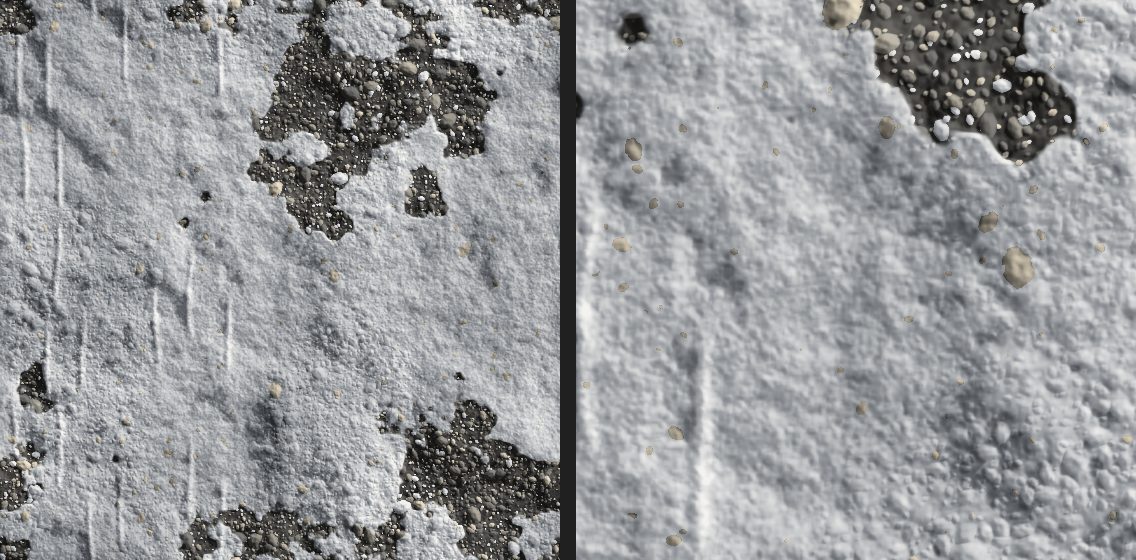
Left: the whole. Right: its middle third, enlarged.
Reproduce this texture procedurally as a WebGL 2 fragment shader.

```glsl
#version 300 es
precision highp float;
// Trodden snow with patches of gravel, lit by a low sun from the upper right.
// A wrapping height field of noise, rounded grains and wheel ridges is shaded
// by its slope toward the sun and by short cast shadows.
uniform vec2 u_resolution;
out vec4 fragColor;

const vec2 SUN = vec2(0.74, 0.67);
const float TAU = 6.28319;

struct Surface { float height; float soil; float grain; float id; };

vec3 hash3(vec2 cell, float period, float seed) {
    uvec3 v = uvec3(floor(mod(cell + 0.5, period)), seed) * 1664525u + 1013904223u;
    v.x += v.y * v.z; v.y += v.z * v.x; v.z += v.x * v.y;
    v ^= v >> 16u;
    v.x += v.y * v.z; v.y += v.z * v.x; v.z += v.x * v.y;
    return vec3(v >> 16u) / 65535.0;
}

float noise(vec2 uv, float period, float seed) {
    vec2 p = uv * period + fract(seed * vec2(0.37, 0.71));
    vec2 c = floor(p), f = p - c;
    f = f * f * f * (f * (f * 6.0 - 15.0) + 10.0);
    float a = hash3(c, period, seed).x, b = hash3(c + vec2(1, 0), period, seed).x;
    float d = hash3(c + vec2(0, 1), period, seed).x, e = hash3(c + 1.0, period, seed).x;
    return mix(mix(a, b, f.x), mix(d, e, f.x), f.y);
}

float fbm(vec2 uv, float period, int octaves, float gain, float seed) {
    float sum = 0.0, total = 0.0, weight = 1.0;
    for (int i = 0; i < octaves; i++) {
        sum += weight * noise(uv, period, seed + float(i));
        total += weight;
        weight *= gain;
        period *= 2.0;
    }
    return sum / total;
}

// Scattered, turned and faceted domes: x = height in cells, y = random id
vec2 grains(vec2 uv, float period, float fill, float seed) {
    vec2 p = uv * period, cell = floor(p), best = vec2(0.0, 0.5);
    for (int y = -1; y <= 1; y++)
    for (int x = -1; x <= 1; x++) {
        vec2 c = cell + vec2(x, y);
        vec3 r = hash3(c, period, seed);
        if (r.z > fill) continue;
        float id = fract(r.x * 17.0 + r.y * 5.0), turn = TAU * fract(r.y * 23.0);
        vec2 d = p - c - 0.15 - 0.7 * r.xy;
        d = mat2(cos(turn), sin(turn), -sin(turn), cos(turn)) * d * vec2(1.0);
        d = abs(d * vec2(0.85, 1.2));
        float dist = mix(length(d), max(d.x, 0.6 * d.x + 0.85 * d.y), 0.5);
        float radius = mix(0.2, 0.58, r.z / fill);
        float h = radius * (1.0 - smoothstep(0.25, 1.0, dist / radius));
        if (h > best.x) best = vec2(h, id);
    }
    return best;
}

// Broken vertical ridges pressed into the left half
float ridges(vec2 uv) {
    float x = uv.x * 16.0 + 0.3 * (noise(uv, 8.0, 61.0) - 0.5);
    float column = floor(x);
    float y = uv.y * 6.0 + hash3(vec2(column, 0), 16.0, 62.0).x;
    vec3 r = hash3(vec2(mod(column, 16.0), mod(floor(y), 6.0)), 16.0, 63.0);
    float w = fract(y), across = (fract(x) - 0.35 - 0.3 * r.y) / 0.085;
    float run = smoothstep(0.0, 0.15, w) * (1.0 - smoothstep(0.75, 1.0, w));
    return step(r.x, 0.45) * step(mod(column, 16.0), 7.5) * run * exp(-across * across);
}

Surface surfaceAt(vec2 uv) {
    float soil = smoothstep(0.575, 0.65, fbm(uv, 5.0, 5, 0.58, 11.0));
    float rough = smoothstep(0.3, 0.6, noise(uv, 4.0, 31.0));
    float lift = mix(mix(0.15, 0.55, rough), 0.9, soil);
    vec2 big = grains(uv, 34.0, 0.4, 41.0) / vec2(34.0, 1.0);
    vec2 mid = grains(uv, 72.0, 0.65, 42.0) / vec2(72.0, 1.0);
    vec2 small = grains(uv, 140.0, 0.7, 43.0) / vec2(140.0, 1.0);
    vec2 top = big.x > mid.x ? big : mid;
    top = top.x > small.x ? top : small;
    float height = fbm(uv, 10.0, 6, 0.52, 21.0) * 0.065 + top.x * lift;
    height += 0.007 * ridges(uv) * (1.0 - soil) - 0.008 * soil;
    return Surface(height, soil, smoothstep(0.0005, 0.002, top.x), top.y);
}

float castShadow(vec2 uv, float height) {
    float blocked = 0.0;
    for (int i = 1; i <= 3; i++) {
        float reach = 0.006 * float(i);
        blocked = max(blocked, surfaceAt(uv + SUN * reach).height - height - 0.4 * reach);
    }
    return smoothstep(0.0, 0.004, blocked);
}

void main() {
    vec2 uv = gl_FragCoord.xy / u_resolution;
    Surface s = surfaceAt(uv);
    float slope = (s.height - surfaceAt(uv + SUN * 0.002).height) / 0.002;
    float light = slope / (1.0 + 0.6 * abs(slope));
    float shadow = castShadow(uv, s.height);

    // Snow: broad dirt, a packed left half and dark track borders
    float border = (abs(fract(uv.x * 2.0 + 0.5) - 0.5)) / 0.035;
    float tone = 0.66 + 0.27 * light - 0.15 * shadow - 0.03 * sin(TAU * uv.x);
    tone += 0.22 * (fbm(uv, 6.0, 3, 0.5, 51.0) - 0.5) + 0.07 * ridges(uv);
    tone -= 0.16 * exp(-border * border) * noise(uv, 8.0, 55.0);
    tone += 0.1 * (noise(uv, 256.0, 56.0) - 0.5);
    vec3 snow = clamp(tone, 0.16, 0.95) * mix(vec3(0.93, 1.0, 1.09), vec3(1.01, 1.0, 0.985), clamp(tone, 0.0, 1.0));

    // Gravel: dark earth under grey and tan stones
    vec3 earth = vec3(0.25, 0.245, 0.235) * (0.7 + 0.6 * noise(uv, 200.0, 57.0));
    vec3 stone = mix(vec3(0.30, 0.30, 0.295), vec3(0.60, 0.57, 0.51), s.id * s.id);
    vec3 gravel = mix(earth, stone, s.grain) * clamp(1.0 + 0.65 * light - 0.4 * shadow, 0.35, 1.6);

    // Stray stones lie on the snow, and snow crumbs on the gravel
    float stray = s.grain * (0.8 * step(0.96, s.id) - 0.7 * step(s.id, 0.14));
    fragColor = vec4(mix(snow, gravel, smoothstep(0.3, 0.7, s.soil + stray)), 1.0);
}
```
